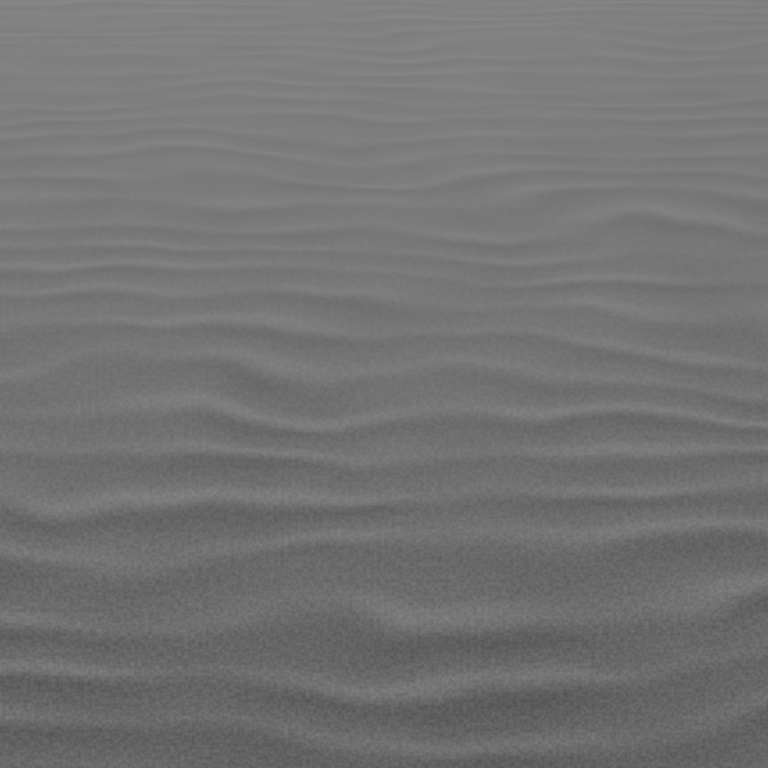
Give the GLSL for this texture, as a WebGL 1 fragment shader.

```glsl
precision highp float;
uniform vec2 u_resolution;

const vec3 FAR_SAND = vec3(0.512);
const vec3 NEAR_SAND = vec3(0.394);
const float HORIZON = 0.15;  // distance of the vanishing line above the top
const float SPACING = 0.075; // ripple spacing per unit of nearness

vec2 gradientAt(vec2 cell) {
  float h = fract(sin(dot(cell, vec2(127.1, 311.7))) * 43758.545);
  float angle = 6.28318 * h;
  return vec2(cos(angle), sin(angle));
}

float gradientNoise(vec2 p) {
  vec2 i = floor(p);
  vec2 f = p - i;
  vec2 w = f * f * f * (f * (f * 6.0 - 15.0) + 10.0);
  float a = dot(gradientAt(i), f);
  float b = dot(gradientAt(i + vec2(1.0, 0.0)), f - vec2(1.0, 0.0));
  float c = dot(gradientAt(i + vec2(0.0, 1.0)), f - vec2(0.0, 1.0));
  float d = dot(gradientAt(i + vec2(1.0, 1.0)), f - vec2(1.0, 1.0));
  return mix(mix(a, b, w.x), mix(c, d, w.x), w.y);
}

// Narrow lit crest followed by a broad shaded slope
float rippleProfile(float phase) {
  float angle = 6.28318 * phase;
  float crest = pow(0.5 + 0.5 * cos(angle), 3.0);
  float shade = pow(0.5 + 0.5 * cos(angle - 2.1), 2.0);
  return crest - 0.65 * shade - 0.07;
}

// Ground position: x widens and rows crowd together towards the horizon
vec2 groundPosition(vec2 uv) {
  float nearness = 1.0 - uv.y + HORIZON;
  float across = (uv.x - 0.5) / (0.35 + 0.65 * nearness);
  return vec2(across, log(nearness) / SPACING);
}

// Bends the rows and lets neighbours merge or split
float bentPhase(vec2 ground) {
  float broad = gradientNoise(ground * vec2(1.7, 0.22) + 7.3);
  float middle = gradientNoise(ground * vec2(3.6, 0.5) + 21.6);
  float fine = gradientNoise(ground * vec2(9.0, 1.0) + 43.1);
  return ground.y + 1.25 * broad + 0.6 * middle + 0.16 * fine;
}

float sandGrain(vec2 uv) {
  float coarse = gradientNoise(uv * vec2(115.0, 135.0) + 3.7);
  float fine = gradientNoise(uv * vec2(215.0, 230.0) + 11.4);
  return 0.5 * coarse + 0.75 * fine;
}

void main() {
  vec2 uv = gl_FragCoord.xy / u_resolution;
  float nearness = 1.0 - uv.y;
  vec2 ground = groundPosition(uv);

  // Ripples fade in patches and where they become too fine to resolve
  float patches = gradientNoise(ground * vec2(3.0, 0.6) + 63.2);
  float strength = mix(0.35, 1.0, smoothstep(-0.3, 0.3, patches));
  float rowPixels = SPACING * (nearness + HORIZON) * u_resolution.y;
  strength *= smoothstep(1.5, 5.0, rowPixels);
  float relief = mix(0.016, 0.056, smoothstep(0.0, 0.75, nearness));
  float ripples = rippleProfile(bentPhase(ground)) * strength * relief;

  // Faint horizontal streaks between the crests
  float streaks = gradientNoise(ground * vec2(5.0, 1.6) + 87.5);
  ripples += streaks * mix(0.008, 0.026, nearness);

  // Grain becomes visible in the foreground
  float grain = sandGrain(uv) * mix(0.006, 0.07, smoothstep(0.1, 0.95, nearness));

  vec3 color = mix(FAR_SAND, NEAR_SAND, nearness);
  color -= 0.012 * smoothstep(0.6, 1.0, uv.x) * uv.y;
  gl_FragColor = vec4(color + ripples + grain, 1.0);
}
```
